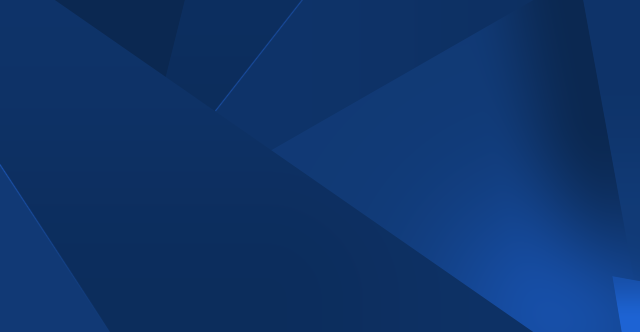
A Shadertoy shader for this background:

```glsl
// Overlapping dark blue angular panels with thin lit edges and a soft glow at the lower right.

// Layout, in canvas heights, origin at the lower left
const float ASPECT = 1.925;
const vec2 DIAG_TOP = vec2(0.165, 1.0);
const vec2 DIAG_END = vec2(1.604, 0.0);
const vec2 WEDGE_TOP = vec2(0.0, 0.504);
const vec2 WEDGE_END = vec2(0.331, 0.0);
const vec2 SHARD_TOP = vec2(0.556, 1.0);
const vec2 SHARD_END = vec2(0.501, 0.779);
const vec2 SEAM_TOP = vec2(0.909, 1.0);
const vec2 SEAM_END = vec2(0.649, 0.667);
const vec2 FACET_TIP = vec2(0.822, 0.551);
const vec2 FACET_TOP = vec2(1.604, 1.0);
const vec2 SIDE_TOP = vec2(1.754, 1.0);
const vec2 SIDE_END = vec2(1.905, 0.168);
const vec2 PATCH_TIP = vec2(1.842, 0.168);
const vec2 PATCH_RIGHT = vec2(1.925, 0.153);
const vec2 PATCH_BASE = vec2(1.870, 0.0);
const vec2 GLOW_CENTER = vec2(1.67, 0.06);
const float GLOW_SPREAD = 0.14;
const float FOLD_WIDTH = 0.33;
const float LINE_WIDTH = 0.0012;

// Palette
const vec3 NAVY = vec3(0.043, 0.157, 0.318);
const vec3 DEEP = vec3(0.047, 0.176, 0.362);
const vec3 MID = vec3(0.055, 0.200, 0.410);
const vec3 BLUE = vec3(0.065, 0.225, 0.458);
const vec3 GLOW = vec3(0.089, 0.310, 0.660);
const vec3 BRIGHT = vec3(0.114, 0.390, 0.830);
const vec3 EDGE_LIGHT = vec3(0.120, 0.350, 0.740);

// Smooth mask of the half plane to the left of the ray a -> b
float leftOf(vec2 p, vec2 a, vec2 b) {
    vec2 dir = normalize(b - a);
    float dist = dir.x * (p.y - a.y) - dir.y * (p.x - a.x);
    float halfPixel = 0.6 / iResolution.y;
    return smoothstep(-halfPixel, halfPixel, dist);
}

// Thin line from a to b; fadeA and fadeB set its strength at each end
float litEdge(vec2 p, vec2 a, vec2 b, float fadeA, float fadeB) {
    vec2 ab = b - a;
    float t = clamp(dot(p - a, ab) / dot(ab, ab), 0.0, 1.0);
    float pixel = 1.0 / iResolution.y;
    float dist = length(p - a - ab * t);
    return (1.0 - smoothstep(LINE_WIDTH - pixel, LINE_WIDTH + pixel, dist)) * mix(fadeA, fadeB, t);
}

// Large facet: glow from below, dark fold slanting along its right side
vec3 facetColor(vec2 p) {
    vec2 toGlow = p - GLOW_CENTER;
    vec3 lit = mix(BLUE, GLOW, exp(-dot(toGlow, toGlow) / GLOW_SPREAD));
    float foldStart = 1.38 + 0.2 * (1.0 - p.y);
    float fold = smoothstep(0.0, FOLD_WIDTH, p.x - foldStart) * smoothstep(0.0, 0.65, p.y);
    return mix(lit, NAVY, fold);
}

// Panels above the main diagonal, from left to right
vec3 upperPanels(vec2 p) {
    vec3 second = mix(DEEP, MID, 0.25 * smoothstep(0.7, 1.0, p.y));
    vec3 col = mix(second, NAVY, leftOf(p, SHARD_END, SHARD_TOP));
    vec3 third = mix(MID, DEEP, 0.5 * smoothstep(0.9, 1.6, p.x));
    col = mix(third, col, leftOf(p, SEAM_END, SEAM_TOP));
    col = mix(col, EDGE_LIGHT, litEdge(p, SEAM_TOP, SEAM_END, 0.75, 0.8));
    col = mix(col, facetColor(p), leftOf(p, FACET_TOP, FACET_TIP));

    // Side panel, whose edge dissolves towards the bottom
    vec3 side = mix(BLUE * 1.06, MID, smoothstep(0.15, 0.8, p.y));
    col = mix(col, side, leftOf(p, SIDE_TOP, SIDE_END) * smoothstep(0.1, 0.4, p.y));

    // Bright corner patch
    float patchMask = leftOf(p, PATCH_RIGHT, PATCH_TIP) * leftOf(p, PATCH_TIP, PATCH_BASE);
    vec3 patchColor = mix(BRIGHT, GLOW, smoothstep(0.03, 0.18, p.y));
    return mix(col, patchColor, patchMask);
}

// Broad band below the diagonal and the wedge in the lower left corner
vec3 lowerPanels(vec2 p) {
    vec3 col = mix(DEEP, MID, smoothstep(0.1, 0.95, p.y));
    col = mix(col, MID, 0.7 * smoothstep(0.8, 1.5, p.x));
    float wedge = 1.0 - leftOf(p, WEDGE_TOP, WEDGE_END);
    col = mix(col, BLUE, wedge);
    return mix(col, EDGE_LIGHT, litEdge(p, WEDGE_TOP, WEDGE_END, 1.0, 0.0));
}

void mainImage(out vec4 fragColor, in vec2 fragCoord) {
    vec2 p = fragCoord / iResolution.xy * vec2(ASPECT, 1.0);
    vec3 col = mix(lowerPanels(p), upperPanels(p), leftOf(p, DIAG_TOP, DIAG_END));
    fragColor = vec4(col, 1.0);
}
```
